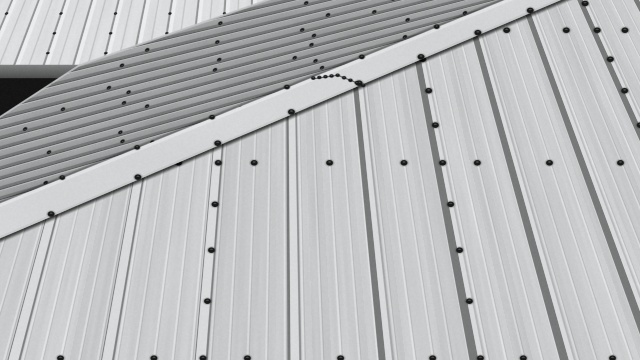
Give the GLSL for this texture, as a Shadertoy shader.

```glsl
const vec3 TINT = vec3(0.993, 1.0, 1.004);
const float CAP_LOW = 0.338, CAP_LOW_SLOPE = 0.425;   // ridge cap edges
const float CAP_TOP = 0.435, CAP_TOP_SLOPE = 0.403;
const float RIB_X = 0.817, RIB_LEAN = 0.011;          // front rib fan
const float RIB_STEP = 0.26, RIB_CONVERGE = 0.0915, RIB_BEND = 0.0075;
const float ROW_RATE = 5.95, ROW_DEPTH = 0.352;       // screw rows
const float SLAT_STEP = 0.028, BACK_STEP = 0.074;
const float SCREW_R = 0.0095, DOT_R = 0.0055;
const float EAVE = 0.82, FASCIA = 0.783;

float hash(vec2 p) {
    vec3 q = fract(vec3(p.xyx) * 0.1031);
    q += dot(q, q.yzx + 33.33);
    return fract((q.x + q.y) * q.z);
}

float noise(vec2 p) {
    vec2 i = floor(p), f = fract(p);
    f = f * f * (3.0 - 2.0 * f);
    return mix(mix(hash(i), hash(i + vec2(1, 0)), f.x),
               mix(hash(i + vec2(0, 1)), hash(i + vec2(1, 1)), f.x), f.y);
}

float above(float edge, float v, float aa) { return smoothstep(edge - aa, edge + aa, v); }

float band(float lo, float hi, float v, float aa) { return above(lo, v, aa) - above(hi, v, aa); }

float segment(vec2 p, vec2 a, vec2 b) {
    vec2 d = b - a;
    return length(p - a - d * clamp(dot(p - a, d) / dot(d, d), 0.0, 1.0));
}

float screw(float tone, vec2 d, float r, float aa) {
    float body = length(d * vec2(1.0, 1.25));
    tone *= 1.0 - 0.2 * smoothstep(1.7 * r, r, body);
    tone = mix(tone, 0.1, 1.0 - above(r, body, aa));
    float glint = length((d - vec2(0.0, 0.25 * r)) * vec2(1.0, 1.8));
    return mix(tone, 0.4, 0.6 * (1.0 - above(0.4 * r, glint, aa)));
}

// Position on the front roof for a rib index and a height
float ribX(float k, float y) {
    float raw = k - RIB_BEND * k * max(k, 0.0);
    return RIB_X - RIB_LEAN * y + raw * (RIB_STEP - RIB_CONVERGE * y);
}

float rowY(float n) {
    float m = n / ROW_RATE;
    return (m + 0.005) / (1.0 + ROW_DEPTH * m);
}

float frontRoof(vec2 p, float px) {
    float width = RIB_STEP - RIB_CONVERGE * p.y;
    float k = (p.x - RIB_X + RIB_LEAN * p.y) / width;
    k += RIB_BEND * k * max(k, 0.0);
    float n = ROW_RATE * (p.y - 0.005) / (1.0 - ROW_DEPTH * p.y);
    float aa = px / width, id = round(k), f = k - id;

    // Pressed flats and their creases
    float flatId = floor(k * 5.0), g = fract(k * 5.0) - 0.5;
    float tone = 0.795 + 0.035 * (hash(vec2(flatId + 70.0, 3.0)) - 0.5);
    tone += 0.03 * (noise(vec2(k * 24.0, n * 0.7) + 90.0) - 0.5);
    tone += 0.07 * band(-0.05, 0.06, g, aa * 5.0);
    tone -= 0.08 * band(0.07, 0.12, g, aa * 5.0);

    // Raised rib: shaded left wall, bright top, thin right wall
    float turn = smoothstep(-1.0, 2.0, id);
    float lo = mix(-0.05, 0.0, turn), hi = 0.055;
    float wall = mix(0.012, 0.1, turn);
    tone = mix(tone, 0.47, band(lo - wall, lo, f, aa));
    tone = mix(tone, 0.855, band(lo, hi, f, aa));
    tone = mix(tone, 0.5, band(hi, hi + 0.022, f, aa) * mix(1.0, 0.25, turn));

    // Screws in the flats, and along every third rib
    float row = 4.0 * round(n / 4.0), mid = floor(k) + 0.5;
    vec2 centre = vec2(ribX(mid, rowY(row)), rowY(row));
    tone = screw(tone, p - centre, SCREW_R, px);
    if (mod(id + 1.0, 3.0) < 0.5) {
        float y = rowY(round(n));
        tone = screw(tone, p - vec2(ribX(id + 0.025, y), y), SCREW_R, px);
    }
    float depth = CAP_LOW + CAP_LOW_SLOPE * p.x - p.y;
    return tone * mix(0.3, 1.0, smoothstep(0.002, 0.017, depth));
}

float slatRoof(vec2 p, float px) {
    float spread = 1.0 - 0.17 * p.x;
    float v = (1.0 - p.y + 0.2 * p.x) / spread / SLAT_STEP;
    float aa = px / spread / SLAT_STEP, f = fract(v), id = floor(v);
    float tone = mix(0.64, 0.57, f) + 0.04 * (noise(vec2(p.x * 9.0, id)) - 0.5);
    tone = mix(tone, 0.46, band(0.5, 0.75, f, aa));
    tone = mix(tone, 0.33, band(0.75, 0.87, f, aa));
    tone = mix(tone, 0.74, band(0.87, 0.98, f, aa));
    float cell = floor(p.x / 0.24);
    float x = (cell + 0.2 + 0.6 * hash(vec2(cell, id))) * 0.24;
    vec2 d = vec2(p.x - x, (f - 0.45) * SLAT_STEP * spread);
    return hash(vec2(id, cell + 40.0)) > 0.45 ? screw(tone, d, DOT_R, px) : tone;
}

float backRoof(vec2 p, float px) {
    float drop = 1.0 - p.y;
    float v = (p.x + 0.443 * drop) / (1.0 + 0.6 * drop) / BACK_STEP;
    float aa = px / BACK_STEP, f = fract(v), id = floor(v);
    float tone = 0.87 + 0.03 * (noise(vec2(v * 6.0, p.y * 8.0)) - 0.5);
    tone = mix(tone, 0.58, band(0.42, 0.5, f, aa));
    tone = mix(tone, 0.93, band(0.5, 0.64, f, aa));
    tone -= 0.1 * band(0.93, 0.98, f, aa);
    vec2 d = vec2((f - 0.46) * BACK_STEP, (fract(p.y / 0.055) - 0.5) * 0.055);
    return mod(id, 2.0) < 0.5 ? screw(tone, d, DOT_R * 0.7, px) : tone;
}

float ridgeCap(vec2 p, float px, float tone) {
    float low = p.y - CAP_LOW - CAP_LOW_SLOPE * p.x;
    float top = p.y - CAP_TOP - CAP_TOP_SLOPE * p.x;
    float metal = 0.835 + 0.02 * (noise(p * vec2(5.0, 9.0)) - 0.5);
    metal += 0.05 * band(-0.01, 0.0, top, px) - 0.05 * band(0.0, 0.006, low, px);
    // Overlap joint
    vec2 bend = vec2(0.938, 0.791), tail = vec2(1.009, 0.763);
    float seam = min(segment(p, vec2(0.87, 0.781), bend), segment(p, bend, tail));
    metal = mix(metal, 0.35, 1.0 - above(0.0015, seam, px));
    tone *= 1.0 - 0.35 * band(0.0, 0.007, top, px * 2.0);
    tone = mix(tone, metal, above(0.0, low, px) * (1.0 - above(0.0, top, px)));
    for (float i = 0.0; i < 9.0; i++) {
        float k = i - 3.0, raw = k - RIB_BEND * k * max(k, 0.0);
        float lean = RIB_LEAN + RIB_CONVERGE * raw;
        float x = (RIB_X + RIB_STEP * raw - lean * CAP_LOW) / (1.0 + CAP_LOW_SLOPE * lean);
        tone = screw(tone, p - vec2(x, CAP_LOW + CAP_LOW_SLOPE * x + 0.007), SCREW_R, px);
        x = 0.173 + 0.208 * i;
        tone = screw(tone, p - vec2(x, CAP_TOP + CAP_TOP_SLOPE * x + 0.002), SCREW_R * 0.8, px);
        float t = i / 4.0;
        vec2 stud = t < 1.0 ? mix(vec2(0.87, 0.783), bend, t) : mix(bend, tail, t - 1.0);
        tone = screw(tone, p - stud, DOT_R, px);
    }
    return tone;
}

void mainImage(out vec4 fragColor, in vec2 fragCoord) {
    vec2 p = fragCoord / iResolution.y;
    float px = 0.8 / iResolution.y;

    // Far roof, fascia and the dark gap below it
    float tone = mix(0.08, mix(0.3, 0.5, (p.y - FASCIA) / (EAVE - FASCIA)), above(FASCIA, p.y, px));
    tone = mix(tone, backRoof(p, px), above(EAVE, p.y, px));

    // Slatted roof with its bright trim
    float verge = min(0.743 + 0.347 * p.x, 0.676 + 0.652 * p.x) - p.y;
    tone = mix(tone, slatRoof(p, px), above(0.0, verge, px));
    tone = mix(tone, 0.78, 0.8 * band(-0.002, 0.004, verge, px));

    float front = CAP_LOW + CAP_LOW_SLOPE * p.x - p.y;
    tone = mix(tone, frontRoof(p, px), above(0.0, front, px));
    tone = ridgeCap(p, px, tone);
    tone += 0.018 * (noise(p * 260.0) - 0.5);
    fragColor = vec4(clamp(tone * TINT, 0.0, 1.0), 1.0);
}
```
